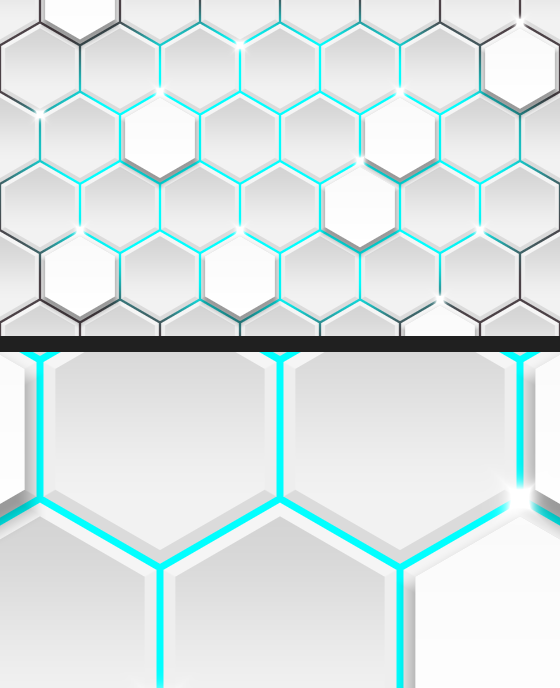
Top: the whole. Bottom: its middle third, enlarged.
Reproduce this pattern procedurally as a Shadertoy shader.

```glsl
// Pale beveled hexagon tiles with glowing cyan seams, raised white tiles and sparkles.
#define CELLS_DOWN 4.2
#define PANEL_SIZE 0.436
#define SEAM_HALF 0.0145
#define SHADOW_DROP 0.07
#define SHADOW_DEPTH 0.3
#define SEAM_BRIGHT vec3(0.0, 1.0, 1.0)
#define SEAM_DARK vec3(0.30, 0.26, 0.28)
#define RAY_LENGTH 0.24
#define RAY_WIDTH 0.016
#define RAISED_COUNT 8
#define LONE_SPARKLES 3

const float ROW_PITCH = 0.866025;
const float CORNER = 0.57735;

// Column of each raised tile, in reading order
const int RAISED_COLUMN[RAISED_COUNT] = int[RAISED_COUNT](1, 6, 2, 5, 4, 1, 3, 5);

// Radius of the pointy-top hexagon through d, measured to its flat side
float hexRadius(vec2 d) {
    d = abs(d);
    return max(d.x, 0.5 * d.x + ROW_PITCH * d.y);
}

// Offset from the centre of the nearest tile
vec2 tileOffset(vec2 p) {
    vec2 period = vec2(1.0, 2.0 * ROW_PITCH);
    vec2 a = p - period * floor(p / period + 0.5);
    vec2 b = p - period * (floor(p / period) + 0.5);
    return dot(a, a) < dot(b, b) ? a : b;
}

float coverage(float dist, float pixel) {
    return clamp(0.5 - dist / pixel, 0.0, 1.0);
}

vec2 raisedCentre(int i) {
    int row = (2 * i + 2) / 3;
    return vec2(float(RAISED_COLUMN[i]) + 0.5 * float(row & 1), ROW_PITCH * float(row));
}

// Diagonal four-ray star with a soft core
float sparkle(vec2 d) {
    vec2 r = abs(vec2(d.x + d.y, d.x - d.y)) * 0.7071;
    vec2 taper = clamp(1.0 - r / RAY_LENGTH, 0.0, 1.0);
    vec2 rays = taper * taper * exp(-r.yx / RAY_WIDTH);
    return rays.x + rays.y + 0.9 * exp(-dot(d, d) / 0.005);
}

// Flat tile: graded panel inside a frame lit from above
float tileTone(vec2 d, float pixel) {
    float side = smoothstep(-pixel, pixel, 0.5 * abs(d.x) - ROW_PITCH * abs(d.y));
    float frame = mix(d.y < 0.0 ? 0.96 : 0.86, 0.935, side);
    float panel = mix(0.83, 0.95, smoothstep(-0.55, 0.35, d.y));
    return mix(frame, panel, coverage(hexRadius(d) - PANEL_SIZE, pixel));
}

void mainImage(out vec4 fragColor, in vec2 fragCoord) {
    vec2 uv = fragCoord / iResolution.xy;
    float pixel = CELLS_DOWN / iResolution.y;
    // Tile widths, measured down from the top edge
    vec2 p = vec2(fragCoord.x, iResolution.y - fragCoord.y) * pixel + vec2(0.0, 0.01);

    vec2 d = tileOffset(p);
    vec3 color = vec3(tileTone(d, pixel));

    // Seams fade from cyan in the middle to dark at the corners
    vec3 seam = mix(SEAM_BRIGHT, SEAM_DARK, smoothstep(0.36, 0.55, length(uv - 0.5)));
    color = mix(color, seam, coverage(0.5 - hexRadius(d) - SEAM_HALF, pixel));

    // Raised tiles, their shadows and the sparkles on their top corners
    float raised = 0.0, shadow = 0.0, glow = 0.0, whiteTone = 1.0;
    for (int i = 0; i < RAISED_COUNT; i++) {
        vec2 q = p - raisedCentre(i);
        float panel = coverage(hexRadius(q) - PANEL_SIZE, pixel);
        float drop = hexRadius(q - vec2(0.0, SHADOW_DROP));
        raised = max(raised, panel);
        shadow = max(shadow, 1.0 - smoothstep(0.39, 0.53, drop));
        whiteTone -= panel * 0.025 * smoothstep(0.3, -0.5, -q.y) * 0.0 + panel * 0.02 * (0.5 - q.y);
        glow += sparkle(q + vec2(0.0, CORNER));
    }

    // Sparkles on other seam corners
    for (int j = 0; j < LONE_SPARKLES; j++) {
        float n = float(j);
        vec2 corner = vec2(0.5 * mod(6.0 - 5.0 * n, 16.0), ROW_PITCH * (1.0 + (n + 1.0) * (n + 1.0)) / 3.0);
        glow += sparkle(p - corner);
    }

    color *= 1.0 - SHADOW_DEPTH * shadow;
    color = mix(color, vec3(whiteTone), raised);
    color = mix(color, vec3(1.0), clamp(glow, 0.0, 1.0));
    fragColor = vec4(color, 1.0);
}
```
